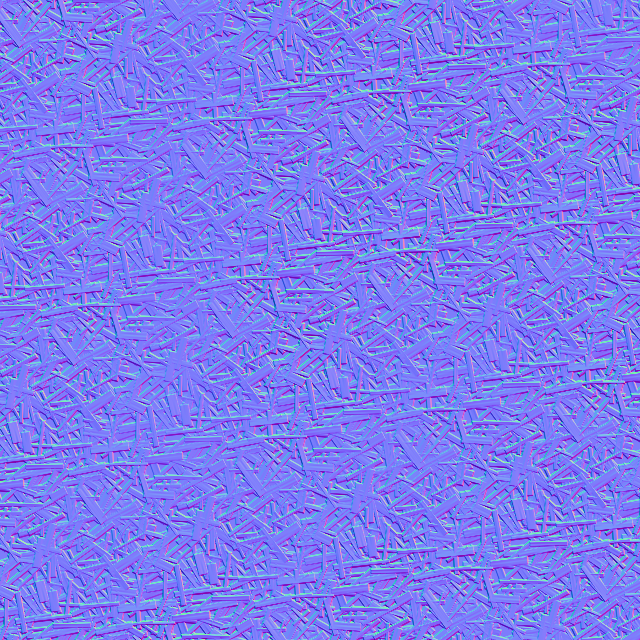
Reproduce this texture map procedurally as a WebGL 2 fragment shader.

```glsl
#version 300 es
precision highp float;

uniform vec2 u_resolution;
out vec4 fragColor;

const float CELL = 0.036;       // spacing of strand centres
const float TILE_CELLS = 7.0;   // cells before the board repeats
const float TILE_ANGLE = 0.17;
const int LAYERS = 6;
const float RELIEF = 0.0038;    // board thickness variation
const float STEP = 0.00095;     // slope sampling distance

float hash(vec2 p) {
    return fract(sin(dot(p, vec2(127.1, 311.7))) * 43758.5453);
}

vec4 hash4(vec2 p) {
    return vec4(hash(p), hash(p + 19.3), hash(p + 47.7), hash(p + 83.1));
}

vec2 turn(vec2 p, float angle) {
    float c = cos(angle), s = sin(angle);
    return mat2(c, s, -s, c) * p;
}

float valueNoise(vec2 p) {
    vec2 i = floor(p), f = fract(p);
    f = f * f * (3.0 - 2.0 * f);
    return mix(mix(hash(i), hash(i + vec2(1, 0)), f.x),
               mix(hash(i + vec2(0, 1)), hash(i + vec2(1, 1)), f.x), f.y);
}

float boxDistance(vec2 p, vec2 halfSize) {
    vec2 d = abs(p) - halfSize;
    return length(max(d, 0.0)) + min(max(d.x, d.y), 0.0);
}

// Height of one wood strand: flat top, slight tilt, grain along its length
float strandHeight(vec2 offset, vec2 id, float seam) {
    vec4 shape = hash4(id + 5.9);
    float angle = (shape.x - 0.5) * mix(3.1416, 0.3, seam);
    vec2 halfSize = mix(vec2(0.014, 0.0025), vec2(0.034, 0.0085),
                        vec2(max(shape.y, seam * 0.8), shape.z * shape.z));
    vec2 q = turn(offset, -angle);
    q.y += q.x * (shape.y - 0.5) * 0.12;
    float d = boxDistance(q, halfSize);
    if (d > 0.0007) return 0.0;

    float level = 0.25 + 0.65 * shape.w + 0.2 * seam;
    float tilt = (hash(id + 71.3) - 0.5) * 0.4 * q.y / halfSize.y;
    float grain = 0.17 * valueNoise(vec2(q.x * 28.0, q.y * 360.0) + id * 3.7);
    float cover = 1.0 - smoothstep(-0.0011, 0.0007, d);
    return cover * (level + tilt + grain);
}

// Highest strand over a point, from several jittered repeating layers
float boardHeight(vec2 p) {
    vec2 board = turn(p, -TILE_ANGLE) / CELL;
    float top = 0.0;
    for (int layer = 0; layer < LAYERS; layer++) {
        float k = float(layer);
        vec2 shifted = board + vec2(0.37, 0.61) * k;
        vec2 cell = floor(shifted);
        for (int y = -1; y <= 1; y++) {
            for (int x = -1; x <= 1; x++) {
                vec2 corner = cell + vec2(x, y);
                vec2 wrapped = mod(corner, TILE_CELLS);
                vec2 id = wrapped + k * vec2(13.0, 29.0);
                vec2 centre = corner + vec2(hash(id), hash(id + 37.9));
                float seam = step(wrapped.y, 0.5) * step(k, 1.5);
                top = max(top, strandHeight((shifted - centre) * CELL, id, seam));
            }
        }
    }
    return top * RELIEF;
}

vec2 boardSlope(vec2 p, float e) {
    vec2 dx = vec2(e, 0.0), dy = vec2(0.0, e);
    return vec2(boardHeight(p + dx) - boardHeight(p - dx),
                boardHeight(p + dy) - boardHeight(p - dy)) / (2.0 * e);
}

void main() {
    vec2 p = gl_FragCoord.xy / min(u_resolution.x, u_resolution.y);

    // Rough and calm patches, with stronger vertical relief
    float roughness = mix(0.65, 1.5, valueNoise(p * 6.0 + 2.3));
    vec2 slope = boardSlope(p, STEP) * vec2(0.9, 1.25) * roughness;

    // Slope encoded as a normal colour
    vec3 normal = normalize(vec3(-slope, 1.0));
    fragColor = vec4(0.5 + 0.5 * normal - vec3(0.01, 0.01, 0.015), 1.0);
}
```
